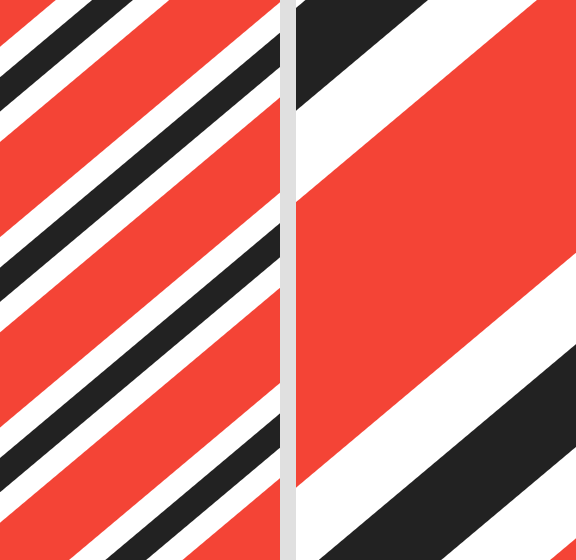
Left, the full canvas; right, a detail of the centre.
This pattern is drawn by a WebGL 1 fragment shader. Its source:

```glsl
precision highp float;
// Diagonal stripes: a black band edged in white, repeating over a red ground.
// Each pixel is projected on the stripe normal, folded into one period, and
// coloured by its distance from the centre line of the nearest band.

uniform vec2 u_resolution;

const vec3 GROUND_RED = vec3(0.957, 0.265, 0.212);
const vec3 EDGE_WHITE = vec3(1.0);
const vec3 BAND_BLACK = vec3(0.133);

const float STRIPE_ANGLE = 40.0;    // degrees above horizontal
const float PERIOD = 0.26042;       // across the stripes, in canvas heights
const float BAND_CENTRE = 0.4958;   // band position, in periods from top left
const float BLACK_HALF = 0.09;      // half width of the black band, in periods
const float WHITE_HALF = 0.25;      // half width including the white edges

// Antialiased coverage of a band of the given half width.
float bandCoverage(float dist, float halfWidth, float pixel) {
  return clamp((halfWidth - dist) / pixel + 0.5, 0.0, 1.0);
}

void main() {
  // Canvas heights, measured rightward and downward from the top left corner.
  vec2 p = vec2(gl_FragCoord.x, u_resolution.y - gl_FragCoord.y) / u_resolution.y;

  // Position across the stripes, folded around the nearest band centre.
  float angle = radians(STRIPE_ANGLE);
  float across = dot(p, vec2(sin(angle), cos(angle))) / PERIOD;
  float dist = abs(fract(across - BAND_CENTRE + 0.5) - 0.5);
  float pixel = 1.0 / (u_resolution.y * PERIOD);

  // Layer the white edging and then the black band over the ground.
  vec3 color = mix(GROUND_RED, EDGE_WHITE, bandCoverage(dist, WHITE_HALF, pixel));
  color = mix(color, BAND_BLACK, bandCoverage(dist, BLACK_HALF, pixel));
  gl_FragColor = vec4(color, 1.0);
}
```
